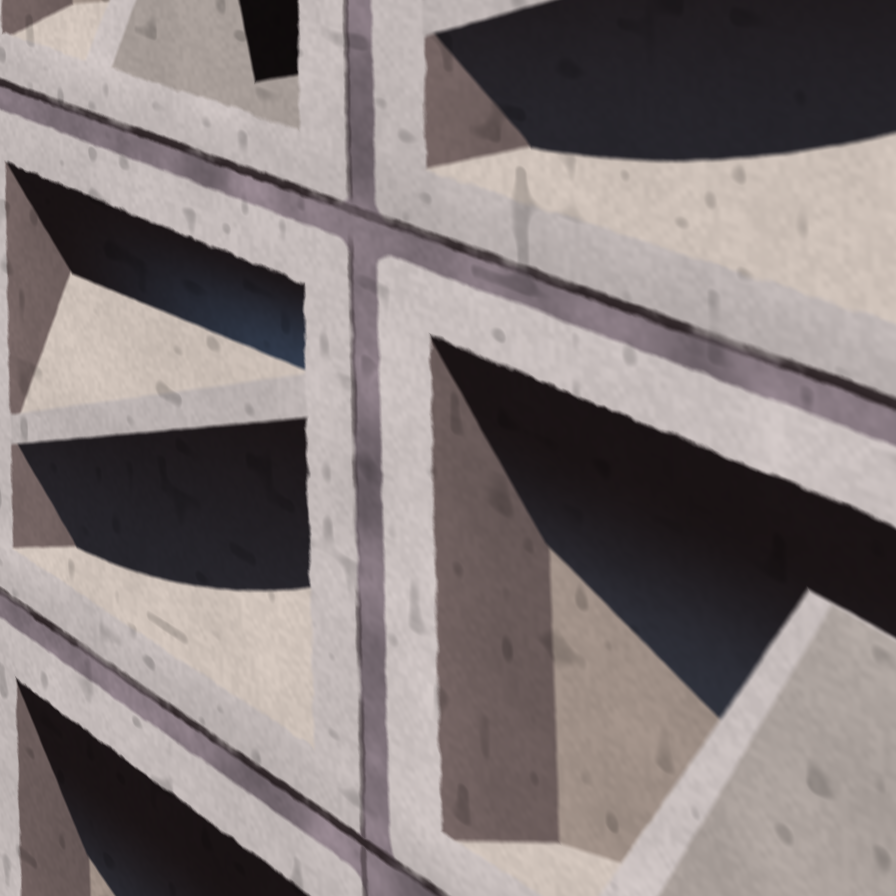
Give the GLSL for this pattern, as a Shadertoy shader.

```glsl
// A wall of cast concrete screen blocks seen at an angle, in a checkerboard of two kinds.
// A perspective map gives each block local coordinates (origin top left, y down);
// convex quads then paint its lit faces and shadows, and value noise wears the edges.
#define SOFT 0.005
#define MARGIN 0.125
#define JOINT 0.026
#define CHIP 0.007
#define GRAIN 0.06
#define CONCRETE vec3(0.77, 0.735, 0.73)
#define SUNLIT vec3(0.81, 0.76, 0.725)
#define WALL vec3(0.36, 0.31, 0.305)
#define SHADOW vec3(0.10, 0.075, 0.08)
#define SKYLIT vec3(0.19, 0.20, 0.24)
#define MORTAR vec3(0.49, 0.44, 0.47)

float hash(vec2 p) {
    vec3 q = fract(p.xyx * vec3(0.1031, 0.1030, 0.0973));
    q += dot(q, q.yzx + 33.33);
    return fract((q.x + q.y) * q.z);
}

float noise(vec2 p) {
    vec2 i = floor(p), f = fract(p);
    f = f * f * (3.0 - 2.0 * f);
    return mix(mix(hash(i), hash(i + vec2(1, 0)), f.x),
               mix(hash(i + vec2(0, 1)), hash(i + vec2(1, 1)), f.x), f.y);
}

float fbm(vec2 p) {
    float sum = 0.0, gain = 0.5;
    for (int k = 0; k < 4; k++) {
        sum += gain * noise(p);
        p = p * 2.03 + 17.0;
        gain *= 0.5;
    }
    return sum;
}

float mask(float d) { return smoothstep(-SOFT, SOFT, d); }

// Signed distance to the line a-b, positive on its clockwise inner side
float side(vec2 p, vec2 a, vec2 b) {
    vec2 d = b - a, q = p - a;
    return (d.x * q.y - d.y * q.x) / length(d);
}

// Soft convex quad with clockwise corners
float quad(vec2 p, vec2 a, vec2 b, vec2 c, vec2 d) {
    return mask(min(min(side(p, a, b), side(p, b, c)), min(side(p, c, d), side(p, d, a))));
}

// Two recesses parted by a thin slanting bar
vec3 splitRecess(vec2 p) {
    vec3 col = SUNLIT;
    vec3 wall = WALL * (1.35 - 0.6 * p.x);
    col = mix(col, wall, quad(p, vec2(0.1, 0.1), vec2(0.31, 0.1), vec2(0.31, 0.79), vec2(0.1, 0.883)));
    // Lower recess, with a bowed shadow on its floor
    float u = (p.x - 0.6) / 0.3;
    vec2 bowed = p - vec2(0, 0.035 * max(0.0, 1.0 - u * u));
    vec3 shade = mix(SHADOW, SKYLIT, smoothstep(0.35, 0.8, p.y + 0.2 * p.x - 0.1) * 0.6);
    col = mix(col, shade, quad(bowed, vec2(0.1, 0.63), vec2(0.92, 0.28), vec2(0.92, 0.597), vec2(0.31, 0.79)));
    // Upper recess: sunlit slope under a blue shadow
    vec3 blue = mix(SHADOW, vec3(0.19, 0.23, 0.30), smoothstep(0.25, 0.9, p.x) * smoothstep(0.1, 0.27, p.y));
    col = mix(col, SUNLIT * 0.98, quad(p, vec2(0.31, 0.28), vec2(0.92, 0.26), vec2(0.92, 0.28), vec2(0.145, 0.62)));
    col = mix(col, blue, quad(p, vec2(0.1, 0.1), vec2(0.92, 0.1), vec2(0.92, 0.263), vec2(0.314, 0.283)));
    // Front of the bar
    float bar = quad(p, vec2(0.1, 0.625), vec2(0.92, 0.25), vec2(0.92, 0.322), vec2(0.1, 0.683));
    return mix(col, CONCRETE * 0.94, bar);
}

// One deep recess crossed by a broad leaning slab
vec3 slabRecess(vec2 p) {
    vec3 col = SUNLIT;
    vec3 wall = WALL * (1.2 - 0.5 * p.x + 0.15 * p.y);
    col = mix(col, vec3(0.62, 0.56, 0.525), quad(p, vec2(0.3, 0.2), vec2(0.75, 0.2), vec2(0.43, 0.754), vec2(0.32, 0.782)));
    col = mix(col, wall, quad(p, vec2(0.1, 0.1), vec2(0.322, 0.1), vec2(0.331, 0.779), vec2(0.1, 0.903)));
    vec3 shade = mix(SHADOW, SKYLIT, smoothstep(0.2, 0.48, p.y));
    col = mix(col, shade, quad(p, vec2(0.1, 0.1), vec2(0.95, 0.1), vec2(0.95, 0.652), vec2(0.318, 0.356)));
    // Slab: bright edge, then its greyer face
    col = mix(col, CONCRETE * 1.03, quad(p, vec2(0.705, 0.252), vec2(0.92, 0.275), vec2(0.92, 0.9), vec2(0.35, 0.9)));
    vec3 face = mix(vec3(0.70, 0.665, 0.645), vec3(0.64, 0.60, 0.58), p.y);
    col = mix(col, face, quad(p, vec2(0.735, 0.258), vec2(0.92, 0.278), vec2(0.92, 0.9), vec2(0.42, 0.9)));
    return mix(col, SHADOW * 0.6, quad(p, vec2(0.74, 0.66), vec2(0.92, 0.5), vec2(0.92, 0.77), vec2(0.78, 0.82)));
}

void mainImage(out vec4 fragColor, in vec2 fragCoord) {
    vec2 view = fragCoord / iResolution.xy;
    view.y = 1.0 - view.y;

    // Perspective map from canvas to wall, one unit per block
    float x = view.x - 0.022 * (view.y - 0.25) + 0.005;
    vec2 wallPos = vec2((0.4773 - 1.0 / (x + 1.685)) / 0.128,
                        (view.y - 0.104 - 0.37 * x) / (0.573 + 0.34 * x));
    vec2 cell = floor(wallPos), p = wallPos - cell;
    vec2 chip = CHIP * (vec2(fbm(wallPos * 42.0), fbm(wallPos.yx * 42.0 + 9.0)) - 0.47);
    float mottle = fbm(wallPos * 9.0 + 30.0) - 0.47;

    // Block front with a shaded lower lip
    vec3 front = CONCRETE * (1.0 - 0.05 * smoothstep(0.87, 0.95, p.y));
    front *= 0.97 + 0.05 * hash(cell + 40.0);

    // Recess, alternating by cell
    vec2 worn = p + 0.4 * chip;
    vec3 recess = mod(cell.x + cell.y, 2.0) < 0.5 ? slabRecess(worn) : splitRecess(worn);
    vec2 edge = 0.5 - MARGIN - abs(p + 1.6 * chip - 0.5);
    vec3 col = mix(front, recess, mask(min(edge.x, edge.y)));

    // Mortar joints, rounded block corners and the dark crack along the upper edge
    vec2 corner = abs(p + chip - 0.5) - (0.5 - JOINT - 0.03);
    float block = 0.03 - length(max(corner, 0.0)) - min(max(corner.x, corner.y), 0.0);
    col = mix(MORTAR * (1.0 + 0.5 * mottle), col, mask(block));
    float ragged = smoothstep(0.25, 0.55, fbm(wallPos * 14.0));
    float crack = 1.0 - smoothstep(0.003, 0.012, abs(p.y + chip.y - 1.0 + JOINT));
    float seam = 1.0 - smoothstep(0.002, 0.009, abs(p.x + chip.x - 1.0 + JOINT));
    col = mix(col, SHADOW * 1.4, max(crack * (0.4 + 0.5 * ragged), 0.45 * seam * ragged));

    // Surface grain and small pits
    col *= 1.0 + GRAIN * (2.0 * mottle + noise(wallPos * 110.0) - 0.5);
    col *= 1.0 - 0.16 * smoothstep(0.80, 0.95, noise(wallPos * 24.0 + 5.0));
    fragColor = vec4(clamp(col, 0.0, 1.0), 1.0);
}
```
